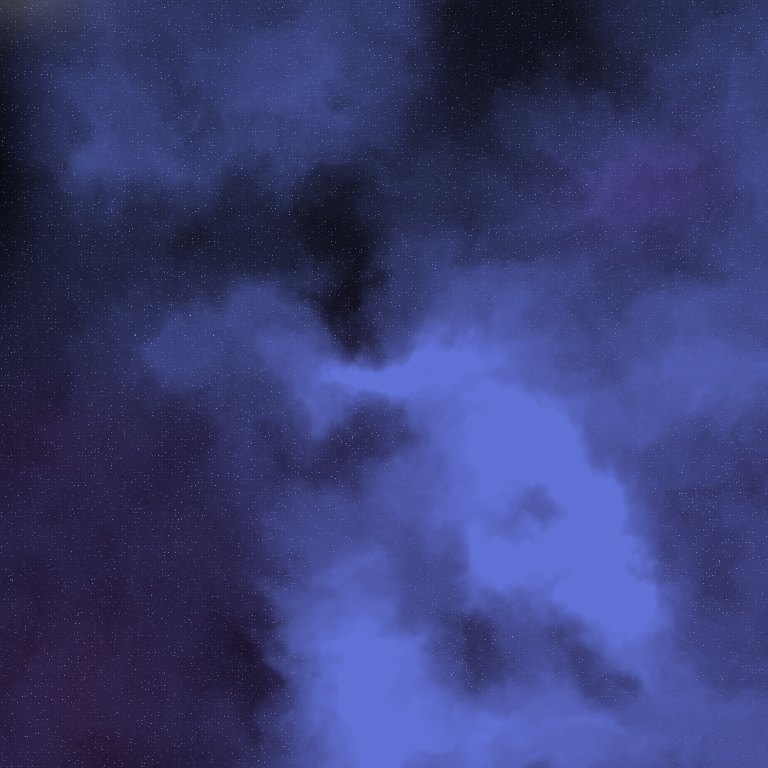
A three.js fragment shader for this background:

```glsl
varying vec2 vUv;

float hash(vec2 p) {
  return fract(sin(dot(p, vec2(127.1, 311.7))) * 43758.5);
}

float noise(vec2 p) {
  vec2 cell = floor(p);
  vec2 f = fract(p);
  f = f * f * (3.0 - 2.0 * f);
  float low = mix(hash(cell), hash(cell + vec2(1.0, 0.0)), f.x);
  float high = mix(hash(cell + vec2(0.0, 1.0)), hash(cell + vec2(1.0, 1.0)), f.x);
  return mix(low, high, f.y);
}

// Layered noise centred on zero
float fbm(vec2 p) {
  float sum = 0.0;
  float amplitude = 0.5;
  for (int i = 0; i < 5; i++) {
    sum += amplitude * (noise(p) - 0.5);
    p = mat2(1.6, 1.2, -1.2, 1.6) * p + 7.3;
    amplitude *= 0.5;
  }
  return sum;
}

vec2 warp(vec2 p, float scale, float amount) {
  return p + amount * vec2(fbm(p * scale + 3.7), fbm(p * scale + 19.2));
}

// Soft ellipse, turned by an angle in radians
float puff(vec2 p, vec2 center, vec2 radius, float angle) {
  float c = cos(angle);
  float s = sin(angle);
  vec2 q = mat2(c, -s, s, c) * (p - center) / radius;
  return exp(-dot(q, q));
}

float upperClouds(vec2 p) {
  float d = 0.32 * puff(p, vec2(0.28, 0.90), vec2(0.22, 0.14), 0.0);
  d += 0.22 * puff(p, vec2(0.13, 0.80), vec2(0.14, 0.09), -0.2);
  d += 0.34 * puff(p, vec2(0.26, 0.54), vec2(0.12, 0.10), 0.3);
  d -= 0.54 * puff(p, vec2(0.67, 0.98), vec2(0.19, 0.12), 0.1);
  d -= 0.36 * puff(p, vec2(0.58, 0.83), vec2(0.15, 0.09), 0.4);
  // Dark rifts
  d -= 0.22 * puff(p, vec2(0.33, 0.70), vec2(0.11, 0.06), 0.0);
  d -= 0.42 * puff(p, vec2(0.45, 0.70), vec2(0.08, 0.07), 0.0);
  d -= 0.55 * puff(p, vec2(0.46, 0.60), vec2(0.05, 0.06), 0.2);
  d -= 0.22 * puff(p, vec2(0.66, 0.69), vec2(0.09, 0.035), -0.3);
  return d;
}

float lowerClouds(vec2 p) {
  float d = 0.58 * puff(p, vec2(0.58, 0.525), vec2(0.12, 0.055), 0.15);
  d += 0.40 * puff(p, vec2(0.46, 0.51), vec2(0.06, 0.035), 0.2);
  d += 0.55 * puff(p, vec2(0.67, 0.41), vec2(0.10, 0.08), 0.0);
  d += 0.65 * puff(p, vec2(0.81, 0.25), vec2(0.065, 0.17), 0.35);
  d += 0.58 * puff(p, vec2(0.66, 0.29), vec2(0.075, 0.08), 0.0);
  d += 0.40 * puff(p, vec2(0.66, 0.05), vec2(0.32, 0.09), 0.0);
  d += 0.30 * puff(p, vec2(0.45, 0.16), vec2(0.08, 0.18), 0.1);
  d += 0.32 * puff(p, vec2(0.97, 0.52), vec2(0.11, 0.07), -0.2);
  d += 0.20 * puff(p, vec2(0.35, 0.35), vec2(0.08, 0.07), 0.0);
  // Shaded hollows
  d -= 0.36 * puff(p, vec2(0.63, 0.17), vec2(0.06, 0.06), 0.0);
  d -= 0.36 * puff(p, vec2(0.79, 0.11), vec2(0.09, 0.035), -0.6);
  d -= 0.40 * puff(p, vec2(0.69, 0.335), vec2(0.06, 0.035), -0.3);
  d -= 0.26 * puff(p, vec2(0.49, 0.43), vec2(0.09, 0.035), 0.3);
  d -= 0.22 * puff(p, vec2(0.39, 0.385), vec2(0.05, 0.035), 0.0);
  d -= 0.12 * puff(p, vec2(0.93, 0.27), vec2(0.08, 0.15), 0.0);
  d -= 0.28 * puff(p, vec2(0.33, 0.15), vec2(0.05, 0.15), 0.0);
  return d;
}

float stars(vec2 p, float cells, float chance, float radius) {
  vec2 q = p * cells;
  vec2 id = floor(q);
  vec2 spot = 0.22 + 0.56 * vec2(hash(id + 11.3), hash(id + 47.9));
  float present = step(hash(id), chance);
  float shine = 0.2 + 0.8 * pow(hash(id + 83.1), 4.0);
  return present * shine * (1.0 - smoothstep(0.0, radius, length(fract(q) - spot)));
}

vec3 spaceColor(vec2 p) {
  vec3 color = mix(vec3(0.10, 0.065, 0.16), vec3(0.065, 0.07, 0.12), smoothstep(0.3, 0.75, p.y));
  color += vec3(0.03, -0.02, -0.03) * puff(p, vec2(0.10, 0.10), vec2(0.15, 0.14), 0.0);
  return color + vec3(0.03, -0.01, 0.0) * puff(p, vec2(0.04, 0.43), vec2(0.12, 0.06), 0.0);
}

void main() {
  // Cloud density: broad shapes drawn through fine curls
  vec2 broad = warp(vUv, 6.0, 0.07);
  vec2 p = warp(broad, 21.0, 0.085);
  float density = 0.14 + 0.39 * smoothstep(0.24, 0.46, p.x);
  density += upperClouds(p) + lowerClouds(p);
  float billow = fbm(p * 9.0 + 5.0) + 0.3 * fbm(p * 26.0);
  density += billow * mix(0.22, 0.48, smoothstep(0.1, 0.5, density));
  density = smoothstep(-0.06, 0.12, density) * clamp(density, 0.0, 1.0);

  vec3 color = mix(spaceColor(vUv), vec3(0.375, 0.44, 0.83), density);
  color += vec3(0.025, -0.03, 0.0) * puff(broad, vec2(0.83, 0.75), vec2(0.13, 0.08), 0.3);

  // Dark left edge and pale corner glow
  color *= 1.0 - 0.75 * puff(vUv, vec2(-0.02, 0.80), vec2(0.07, 0.24), 0.0);
  color += vec3(0.17, 0.16, 0.13) * puff(vUv, vec2(0.02, 1.02), vec2(0.10, 0.06), 0.0);

  // Stars fade behind thick cloud
  float starlight = 0.5 * stars(vUv, 230.0, 0.5, 0.3) + 0.7 * stars(vUv, 38.0, 0.05, 0.06);
  color += vec3(0.7, 0.75, 0.9) * starlight * (1.0 - smoothstep(0.3, 0.95, density));
  gl_FragColor = vec4(color, 1.0);
}
```
